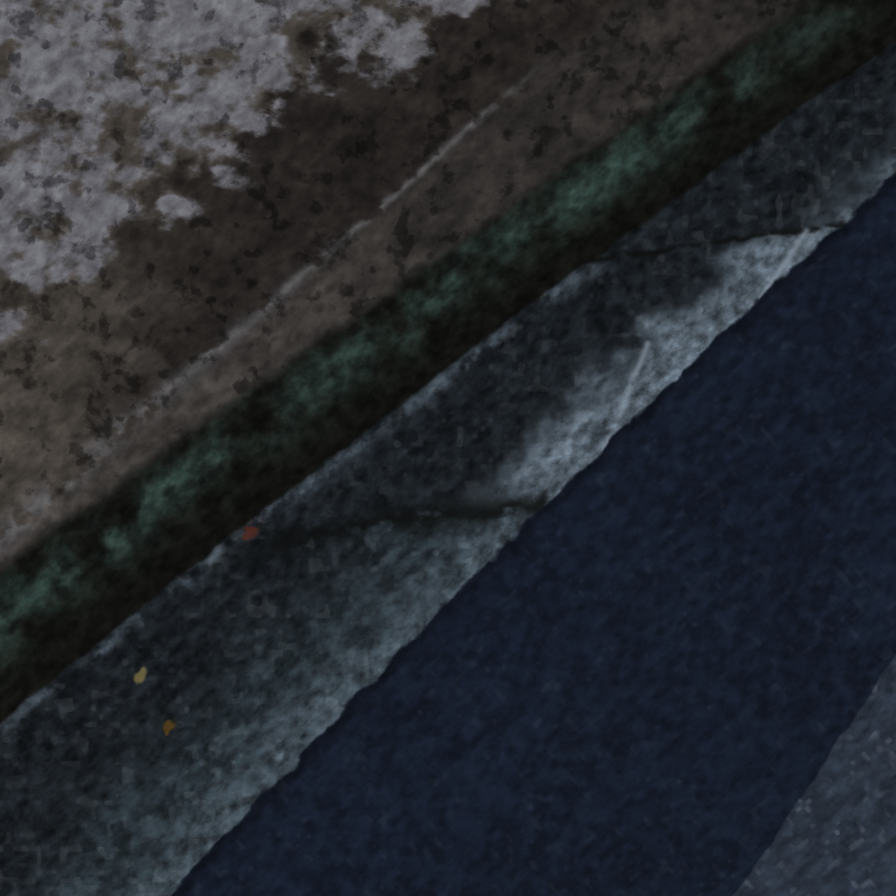
Write a Shadertoy shader that draws this texture.

```glsl
// A stained plaster wall, a mossy curb, a cracked gutter and dark asphalt, stacked
// as diagonal layers. Each border is a curve y(x) roughened by noise;
// fractal noise stretched along the road gives the grain.

const float SOFT = 0.0035;  // half width of layer borders
const mat2 TO_ROAD = mat2(0.755, -0.656, 0.656, 0.755);
const vec3 PLASTER = vec3(0.40, 0.40, 0.425);
const vec3 WORN = vec3(0.25, 0.232, 0.215);
const vec3 STAIN = vec3(0.148, 0.136, 0.13);
const vec3 WALL_FOOT = vec3(0.225, 0.212, 0.205);
const vec3 LEDGE = vec3(0.36, 0.36, 0.37);
const vec3 MOSS = vec3(0.155, 0.205, 0.19);
const vec3 CURB = vec3(0.068, 0.07, 0.06);
const vec3 GUTTER = vec3(0.098, 0.115, 0.132);
const vec3 LOW_SLAB = vec3(0.155, 0.19, 0.212);
const vec3 PALE = vec3(0.37, 0.42, 0.465);
const vec3 CRACK = vec3(0.055, 0.06, 0.058);
const vec3 SCRATCH = vec3(0.5, 0.55, 0.6);
const vec3 ASPHALT = vec3(0.086, 0.11, 0.16);
const vec3 OLD_ROAD = vec3(0.165, 0.195, 0.24);

float hash(vec2 p) {
    vec3 q = fract(vec3(p.xyx) * 0.1031);
    q += dot(q, q.yzx + 33.33);
    return fract((q.x + q.y) * q.z);
}

float noise(vec2 p) {
    vec2 i = floor(p), f = fract(p);
    f = f * f * (3.0 - 2.0 * f);
    return mix(mix(hash(i), hash(i + vec2(1, 0)), f.x),
               mix(hash(i + vec2(0, 1)), hash(i + vec2(1, 1)), f.x), f.y);
}

float fbm(vec2 p) {
    float sum = 0.0, amp = 0.516;
    for (int i = 0; i < 5; i++) {
        sum += amp * noise(p);
        p = mat2(1.6, 1.2, -1.2, 1.6) * p + 17.3;
        amp *= 0.5;
    }
    return sum;
}

float fall(float a, float b, float x) { return 1.0 - smoothstep(a, b, x); }

float band(float d, float width) { return exp(-d * d / (width * width)); }

float segment(vec2 p, vec2 a, vec2 b) {
    p -= a;
    b -= a;
    return length(p - b * clamp(dot(p, b) / dot(b, b), 0.0, 1.0));
}

void leaf(inout vec3 col, vec2 p, vec2 centre, float size, vec3 tint) {
    vec2 d = TO_ROAD * (p - centre) * vec2(1, 1.7);
    d += (noise(p * 150.0) - 0.5) * size;
    col = mix(col, tint, 0.8 * fall(size * 0.5, size * 1.2, length(d)));
}

vec3 wall(vec2 p, float blotch, float grain) {
    float spots = fbm(p * vec2(20, 30) + 41.0);
    float flakes = fbm(p * vec2(48, 62) + 7.0);
    float h = p.y - 0.565 - 0.7 * p.x + (blotch + spots - 1.0) * 0.16 - 0.08;
    float cover = 0.5 * (spots + flakes + clamp(h, -0.1, 0.12));
    vec3 plaster = mix(WORN, PLASTER, smoothstep(0.38, 0.58, cover));
    vec3 damp = mix(WORN, STAIN, smoothstep(0.04, 0.28, p.x)) * (0.65 + 0.7 * spots);
    vec3 col = mix(damp, plaster, smoothstep(-0.02, 0.02, h + (flakes - 0.5) * 0.06));

    // Lower strip and the broken seam above it
    float seam = p.y - 0.4 - 0.87 * p.x - (blotch + flakes - 1.0) * 0.01;
    vec3 foot = WALL_FOOT * mix(1.1, 0.78, smoothstep(0.15, 0.7, p.x));
    col = mix(col, foot * (0.7 + 0.6 * spots), fall(-0.02, 0.01, seam));
    float fade = fall(0.5, 0.66, p.x) * smoothstep(0.26, 0.52, flakes);
    float width = mix(0.02, 0.006, smoothstep(0.0, 0.45, p.x));
    col = mix(col, LEDGE, 0.75 * fade * band(seam, width));

    // Pits
    col *= 1.0 - 0.35 * smoothstep(0.58, 0.75, fbm(p * 60.0 + 70.0));
    return col * (0.68 + 0.64 * grain);
}

vec3 gutter(vec2 p, float d, float foot, float blotch, float grain) {
    float chips = fbm(p * 42.0 + 13.0);
    float wobble = (blotch - 0.5) * 0.03 + (chips - 0.5) * 0.022;
    float crackLow = p.y - 0.345 - 0.16 * p.x + wobble;
    float crackHigh = p.y - 0.632 - 0.125 * p.x + wobble * 0.5;
    float low = fall(-0.008, 0.008, crackLow);
    float high = smoothstep(-0.004, 0.004, crackHigh);

    // Wear grows toward the road, differently on each slab
    float rough = d + (blotch + chips - 1.0) * 0.075 + (grain - 0.5) * 0.05;
    vec3 col = mix(GUTTER, LOW_SLAB, low * fall(0.08, 0.26, rough));
    float wear = (1.0 - low) * (1.0 - high) * 0.8 * fall(0.055, 0.115, rough)
               + low * 0.34 * fall(0.02, 0.11, rough)
               + high * 0.45 * fall(0.01, 0.07, rough);
    float lip = band(p.y - foot + 0.01, 0.011) * smoothstep(0.36, 0.62, chips);
    col = mix(col, PALE, max(wear, 0.45 * lip * fall(0.62, 0.72, p.x)));
    col *= 0.35 + 1.3 * grain;
    col += 0.07 * smoothstep(0.62, 0.85, noise(p * 115.0)) * noise(p * 38.0);

    // Broken cracks and pale scratches
    float gap = smoothstep(0.28, 0.52, chips);
    float crack = max(band(crackLow, 0.013) * smoothstep(0.22, 0.34, p.x),
                      band(crackHigh, 0.004));
    col = mix(col, CRACK, 0.85 * gap * crack);
    float scratch = min(segment(p, vec2(0.723, 0.616), vec2(0.677, 0.5)),
                        segment(p, vec2(0.9, 0.742), vec2(0.85, 0.668)));
    return mix(col, SCRATCH, 0.7 * gap * band(scratch, 0.004));
}

void mainImage(out vec4 fragColor, in vec2 fragCoord) {
    vec2 p = fragCoord / iResolution.xy, along = TO_ROAD * p;
    float x = p.x, y = p.y;
    float blotch = fbm(p * 9.0 + 5.0);
    float grain = fbm(along * vec2(80, 115) + 90.0);
    float ragged = (fbm(p * 36.0) - 0.5) * 0.022;

    // Layer borders, from the wall down to the road
    float top = 0.368 + 0.72 * x - 0.02 * x * x + ragged * 0.6;
    float foot = 0.193 + 0.83 * x - 0.07 * x * x + ragged * 0.6;
    float edge = (x - 0.19) * (1.116 - 0.12 * x) + ragged;

    vec3 col = wall(p, blotch, grain);

    // Mossy curb
    float tufts = 0.4 * blotch + 0.6 * fbm(p * 30.0 + 55.0);
    float moss = band((y - foot) / (top - foot) - 0.66, 0.28) * smoothstep(0.28, 0.62, tufts);
    moss *= 1.15 - 0.6 * smoothstep(0.7, 0.95, x);
    vec3 curb = mix(CURB, MOSS, moss) * (0.4 + 1.2 * grain);
    col = mix(col, curb, fall(-0.014, 0.01, y - top));
    col = mix(col, gutter(p, y - edge, foot, blotch, grain), fall(-SOFT, SOFT, y - foot));

    // Asphalt, with an older, lighter surface in the corner
    float old = fall(-SOFT, SOFT, y - 1.5 * (x - 0.82) - ragged * 0.7);
    float speck = smoothstep(0.66, 0.92, noise(along * 125.0)) * noise(p * 47.0);
    vec3 road = mix(ASPHALT, OLD_ROAD, old) * (0.54 + 0.72 * grain + 0.2 * blotch);
    road += speck * mix(0.035, 0.11, old);
    road *= 1.0 - 0.3 * band(y - edge + 0.006, 0.012);
    col = mix(col, road, fall(-SOFT, SOFT, y - edge));

    // Fallen leaves
    leaf(col, p, vec2(0.28, 0.408), 0.013, vec3(0.32, 0.15, 0.12));
    leaf(col, p, vec2(0.156, 0.245), 0.01, vec3(0.46, 0.42, 0.26));
    leaf(col, p, vec2(0.189, 0.19), 0.01, vec3(0.34, 0.25, 0.1));
    fragColor = vec4(col, 1.0);
}
```
